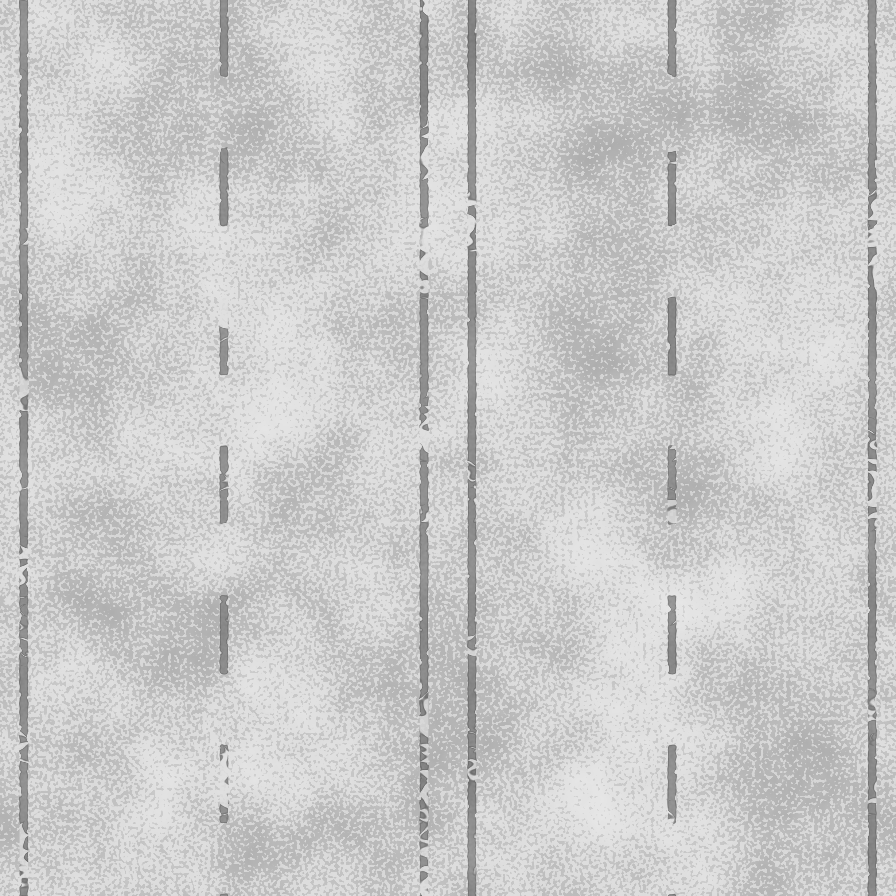
This texture is drawn by a three.js fragment shader. Its source:

```glsl
// Pale speckled concrete with worn grey lane lines: four solid, two dashed.
varying vec2 vUv;

vec2 gradientAt(vec2 cell, float seed) {
  float h = fract(sin(dot(cell, vec2(127.1, 311.7)) + seed * 17.3) * 43758.5);
  return vec2(cos(6.28318 * h), sin(6.28318 * h));
}

// Gradient noise that wraps at the canvas edges; freq holds whole numbers.
float noise(vec2 uv, vec2 freq, float seed) {
  vec2 p = uv * freq;
  vec2 i = floor(p);
  vec2 f = p - i;
  vec2 a = mod(i, freq);
  vec2 b = mod(i + 1.0, freq);
  vec2 u = f * f * f * (f * (f * 6.0 - 15.0) + 10.0);
  float bottom = mix(dot(gradientAt(a, seed), f),
                     dot(gradientAt(vec2(b.x, a.y), seed), f - vec2(1.0, 0.0)), u.x);
  float top = mix(dot(gradientAt(vec2(a.x, b.y), seed), f - vec2(0.0, 1.0)),
                  dot(gradientAt(b, seed), f - 1.0), u.x);
  return mix(bottom, top, u.y);
}

float cloudNoise(vec2 uv) {
  float sum = 0.0;
  float amplitude = 0.85;
  float freq = 5.0;
  for (int octave = 0; octave < 6; octave++) {
    sum += amplitude * noise(uv, vec2(freq), float(octave) + 1.0);
    amplitude *= 0.62;
    freq *= 2.0;
  }
  return sum;
}

// Signed distance to the unworn markings, mirrored about the centre.
float laneLines(vec2 uv) {
  float side = abs(uv.x - 0.5);
  float solid = min(abs(side - 0.0267), abs(side - 0.4735)) - 0.0047;
  float along = (fract(uv.y * 6.0) - 0.5) / 6.0;
  along = abs(mod(along - 0.0417 + 0.0833, 0.16667) - 0.0833);
  vec2 corner = vec2(abs(side - 0.25), along) - vec2(0.0022, 0.0415);
  float dash = length(max(corner, 0.0)) + min(max(corner.x, corner.y), 0.0) - 0.0025;
  return min(solid, dash);
}

void main() {
  // Concrete: two tones split by fine grain, both shaded by soft clouds
  float cloud = cloudNoise(vUv);
  float grain = noise(vUv, vec2(230.0), 11.0) + 0.6 * noise(vUv, vec2(340.0), 12.0);
  float speckle = smoothstep(-0.1, 0.1, grain + 0.55 * cloud + 0.03);
  float paleTone = 0.86 + 0.06 * cloud;
  float tone = mix(0.755 + 0.11 * cloud, paleTone, speckle);

  // Ragged edges and small bites along the paint
  float intact = laneLines(vUv);
  float bite = max(noise(vUv, vec2(105.0), 21.0) - 0.22, 0.0);
  float ragged = intact + 0.0014 * noise(vUv, vec2(170.0), 22.0) + 0.009 * bite;

  // Cracks widen where the paint is most worn
  float wear = noise(vUv, vec2(26.0, 17.0), 23.0);
  float crack = abs(noise(vUv, vec2(44.0, 66.0), 24.0));
  float gap = ((wear - 0.14) * 0.9 - crack) / 60.0;
  float paintEdge = max(ragged, gap);

  // Bare pale concrete under lost paint
  float bare = smoothstep(0.001, -0.001, intact) * smoothstep(-0.0005, 0.001, paintEdge);
  tone = mix(tone, paleTone, 0.8 * bare);

  // Grey paint with a darker rim and faint fading
  float fade = noise(vUv, vec2(9.0, 13.0), 25.0);
  float paintTone = 0.55 + 0.07 * fade + 0.04 * cloud + 0.03 * grain;
  paintTone -= 0.09 * smoothstep(-0.0018, -0.0004, paintEdge);
  tone = mix(tone, paintTone, smoothstep(0.0007, -0.0007, paintEdge));

  gl_FragColor = vec4(vec3(tone), 1.0);
}
```
